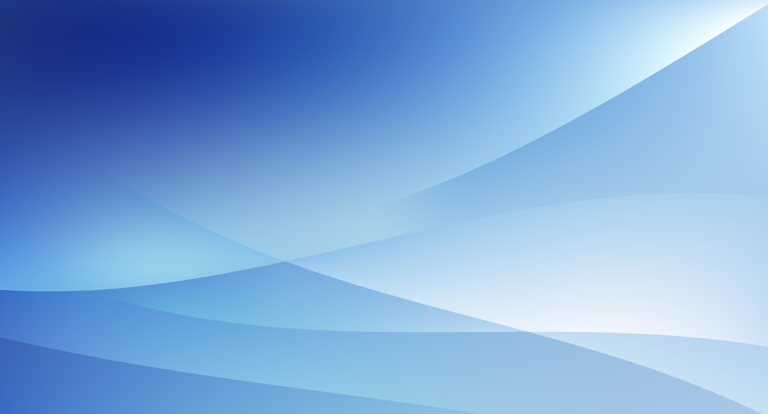
This background is drawn by a Shadertoy shader. Its source:

```glsl
#define EDGE_WIDTH 0.8
#define GLOW_CENTER vec2(0.18, 0.35)
#define GLOW_SIZE vec2(0.13, 0.11)
#define GLOW_COLOR vec3(0.10, 0.12, 0.04)
#define FOLD_SHADE vec3(0.08, 0.03, 0.00)
#define FOLD_FALLOFF 12.0

// Weights of a smooth cubic through four evenly spaced knots, t in 0..3
vec4 cubicWeights(float t) {
    float a = t - 1.0, b = t - 2.0, c = t - 3.0;
    return vec4(-a * b * c / 6.0, t * b * c / 2.0, -t * a * c / 2.0, t * a * b / 6.0);
}

// Colour ramp across the canvas
vec3 ramp(vec4 w, vec3 c0, vec3 c1, vec3 c2, vec3 c3) {
    return mat4x3(c0, c1, c2, c3) * w;
}

// Antialiased coverage of the area under a curve
float below(float curve, float y) {
    float edge = EDGE_WIDTH / iResolution.y;
    return smoothstep(-edge, edge, curve - y);
}

// Relative position between two curves, 0 at the upper one
float depth(float y, float top, float bottom) {
    return clamp((top - y) / max(top - bottom, 0.01), 0.0, 1.0);
}

vec3 skyColor(vec4 w, float y) {
    vec3 top = ramp(w, vec3(0.12, 0.22, 0.51), vec3(0.16, 0.30, 0.63),
                       vec3(0.40, 0.61, 0.85), vec3(0.88, 0.93, 0.98));
    vec3 upper = ramp(w, vec3(0.14, 0.25, 0.56), vec3(0.23, 0.39, 0.71),
                         vec3(0.54, 0.74, 0.91), vec3(1.15, 1.10, 1.02));
    vec3 lower = ramp(w, vec3(0.24, 0.42, 0.76), vec3(0.52, 0.70, 0.86),
                         vec3(0.68, 0.84, 0.94), vec3(0.72, 0.86, 0.96));
    vec3 base = ramp(w, vec3(0.39, 0.676, 0.904), vec3(0.52, 0.70, 0.88),
                        vec3(0.72, 0.84, 0.94), vec3(0.72, 0.86, 0.96));
    return ramp(cubicWeights(min((1.0 - y) * 4.14, 3.0)), top, upper, lower, base);
}

vec3 veilColor(vec4 w, float s) {
    vec3 top = ramp(w, vec3(0.30, 0.50, 0.80), vec3(0.58, 0.76, 0.90),
                       vec3(0.48, 0.69, 0.88), vec3(0.74, 0.88, 0.98));
    vec3 bottom = ramp(w, vec3(0.50, 0.70, 0.86), vec3(0.57, 0.76, 0.90),
                          vec3(0.61, 0.78, 0.91), vec3(0.65, 0.80, 0.93));
    return mix(top, bottom, s);
}

vec3 brightColor(vec4 w, float s) {
    vec3 top = ramp(w, vec3(0.48, 0.68, 0.88), vec3(0.54, 0.74, 0.91),
                       vec3(0.63, 0.80, 0.93), vec3(0.67, 0.81, 0.93));
    vec3 bottom = ramp(w, vec3(0.05, 0.40, 0.80), vec3(0.54, 0.75, 0.91),
                          vec3(0.91, 0.95, 0.985), vec3(0.81, 0.89, 0.96));
    return mix(top, bottom, s);
}

vec3 wedgeColor(vec4 w, float s) {
    vec3 top = ramp(w, vec3(0.40, 0.62, 0.86), vec3(0.41, 0.64, 0.86),
                       vec3(0.70, 0.83, 0.94), vec3(0.80, 0.90, 0.95));
    vec3 bottom = ramp(w, vec3(0.36, 0.62, 0.84), vec3(0.49, 0.75, 0.89),
                          vec3(0.76, 0.86, 0.95), vec3(0.85, 0.90, 0.95));
    return mix(top, bottom, s);
}

vec3 bandColor(vec4 w, float s) {
    vec3 top = ramp(w, vec3(0.22, 0.42, 0.77), vec3(0.43, 0.67, 0.87),
                       vec3(0.57, 0.74, 0.89), vec3(0.66, 0.79, 0.92));
    vec3 bottom = ramp(w, vec3(0.28, 0.46, 0.79), vec3(0.52, 0.76, 0.90),
                          vec3(0.63, 0.79, 0.90), vec3(0.68, 0.81, 0.93));
    return mix(top, bottom, s);
}

vec3 floorColor(vec4 w, float s) {
    vec3 top = ramp(w, vec3(0.23, 0.38, 0.71), vec3(0.41, 0.64, 0.85),
                       vec3(0.58, 0.76, 0.88), vec3(0.66, 0.80, 0.90));
    vec3 bottom = ramp(w, vec3(0.23, 0.42, 0.76), vec3(0.44, 0.67, 0.86),
                          vec3(0.58, 0.76, 0.88), vec3(0.66, 0.80, 0.90));
    return mix(top, bottom, s);
}

void mainImage(out vec4 fragColor, in vec2 fragCoord) {
    vec2 p = fragCoord / iResolution.xy;
    vec4 w = cubicWeights(p.x * 3.0);

    // Heights of the sweeping edges
    float rise = dot(w, vec4(0.580, 0.442, 0.634, 0.990));
    float swell = dot(w, vec4(0.2995, 0.354, 0.488, 0.524));
    float fall = dot(w, vec4(0.778, 0.396, 0.209, -0.007));
    float shelf = dot(w, vec4(0.382, 0.214, 0.1986, 0.162));
    float shore = dot(w, vec4(0.186, 0.076, -0.012, -0.159));
    float underFall = below(fall, p.y);
    float underSwell = below(swell, p.y);

    // Sky with a soft glow and a faint fold
    vec3 color = skyColor(w, p.y);
    vec2 g = (p - GLOW_CENTER) / GLOW_SIZE;
    color += GLOW_COLOR * exp(-dot(g, g));
    float fold = underFall * smoothstep(0.1, 0.3, p.x);
    color -= FOLD_SHADE * fold * exp(-max(fall - p.y, 0.0) * FOLD_FALLOFF);

    // Veil on the right, dissolving to the left
    vec3 veil = veilColor(w, depth(p.y, rise, swell));
    color = mix(color, veil, below(rise, p.y) * smoothstep(0.46, 0.62, p.x));

    // Bright sheet and blue wedge under the swell
    vec3 bright = brightColor(w, depth(p.y, swell, max(fall, shelf)));
    vec3 band = bandColor(w, depth(p.y, min(swell, min(fall, shelf)), shore));
    vec3 wedge = wedgeColor(w, depth(p.y, min(swell, fall), shelf));
    wedge = mix(band, wedge, smoothstep(0.12, 0.25, p.x));
    color = mix(color, mix(bright, wedge, underFall), underSwell);

    // Lower band, pale on the far right, and the floor
    vec3 paleTop = mix(vec3(0.94, 0.94, 0.94), vec3(0.70, 0.83, 0.94), p.x);
    vec3 pale = mix(paleTop, vec3(0.79, 0.88, 0.95), depth(p.y, shelf, fall));
    color = mix(color, mix(pale, band, underFall), below(shelf, p.y) * underSwell);
    color = mix(color, floorColor(w, depth(p.y, shore, 0.0)), below(shore, p.y));

    fragColor = vec4(clamp(color, 0.0, 1.0), 1.0);
}
```
